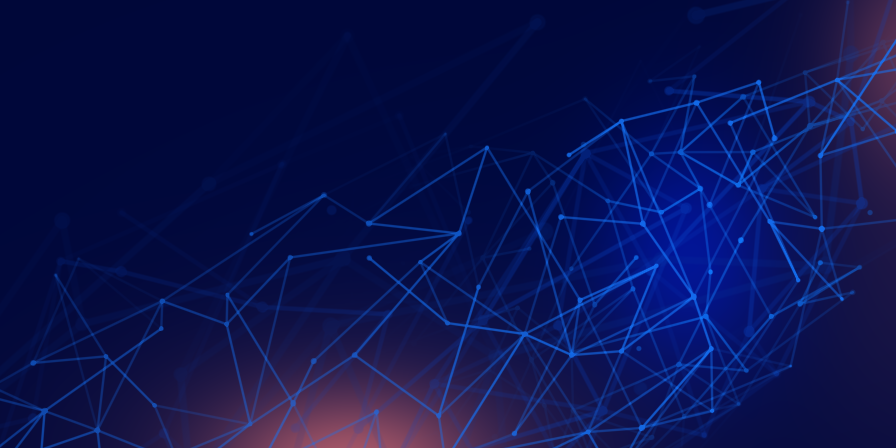
Write a WebGL 2 fragment shader that draws this background.

```glsl
#version 300 es
precision highp float;

uniform vec2 u_resolution;
out vec4 outColor;

// Steps from a cell to the cells it may be linked with
const vec2 LINKS[7] = vec2[7](
    vec2(1, 0), vec2(0, 1), vec2(1, 1), vec2(-1, 1),
    vec2(2, 1), vec2(1, 2), vec2(-1, 2));

float hash(vec2 p) {
    vec3 q = fract(p.xyx * vec3(0.1031, 0.1030, 0.0973));
    q += dot(q, q.yzx + 33.33);
    return fract((q.x + q.y) * q.z);
}

// Elliptical falloff, 1 at the centre
float glow(vec2 p, vec2 centre, vec2 radius) {
    vec2 d = (p - centre) / radius;
    return exp(-dot(d, d));
}

float segmentDistance(vec2 p, vec2 a, vec2 b) {
    vec2 ab = b - a;
    return length(p - a - ab * clamp(dot(p - a, ab) / dot(ab, ab), 0.0, 1.0));
}

// The net fills a rising band and leaves the lower right corner open
float density(vec2 p, float lift) {
    float upper = smoothstep(0.0, 0.12 + 0.5 * lift, 0.38 + lift + 0.34 * p.x - p.y);
    float lower = smoothstep(-0.04, 0.1, p.y - 0.9 * (p.x - 1.55));
    return upper * lower;
}

vec2 nodeAt(vec2 cell, float seed) {
    return cell + 0.12 + 0.76 * vec2(hash(cell + seed), hash(cell + seed + 71.7));
}

// Jittered grid of dots joined by random links
float plexus(vec2 p, float size, float width, float soft, float odds, float lift, float seed) {
    vec2 home = floor(p / size);
    float light = 0.0;
    for (int y = -2; y <= 0; y++) {
        for (int x = -2; x <= 1; x++) {
            vec2 cell = home + vec2(x, y);
            vec2 a = nodeAt(cell, seed) * size;
            float presence = density(a, lift);
            if (presence < 0.02) continue;

            // Dot
            float radius = width * (1.7 + 0.9 * hash(cell + seed + 13.0));
            light += presence * 0.8 * (1.0 - smoothstep(radius - soft, radius + soft, length(p - a)));

            // Links
            for (int k = 0; k < 7; k++) {
                float chance = hash(cell + seed + 19.3 * float(k + 1));
                if (chance > odds) continue;
                vec2 b = nodeAt(cell + LINKS[k], seed) * size;
                float d = segmentDistance(p, a, b);
                float line = 1.0 - smoothstep(width - soft, width + soft, d);
                float strength = mix(0.9, 0.3, chance / odds);
                light += line * strength * sqrt(presence * density(b, lift));
            }
        }
    }
    return min(light, 1.0);
}

void main() {
    vec2 p = gl_FragCoord.xy / u_resolution.y;
    float pixel = 1.0 / u_resolution.y;

    // Navy ground with a blue core
    vec3 color = vec3(0.0, 0.028, 0.225);
    color += vec3(0.0, 0.012, 0.04) * glow(p, vec2(1.3, 0.3), vec2(0.8, 0.4));
    color += vec3(0.0, 0.04, 0.33) * glow(p, vec2(1.54, 0.44), vec2(0.2, 0.27));

    // Warm light from below and from the right
    float warmth = 0.62 * glow(p, vec2(0.78, -0.05), vec2(0.29, 0.17));
    warmth += 0.2 * glow(p, vec2(0.82, -0.03), vec2(0.6, 0.3));
    warmth += 0.36 * glow(p, vec2(2.05, 0.88), vec2(0.18, 0.24));
    warmth += 0.14 * glow(p, vec2(2.08, 0.5), vec2(0.3, 0.55));
    color = mix(color, vec3(0.82, 0.42, 0.45), min(warmth, 1.0));

    // Nets from far and blurred to near and sharp
    float core = glow(p, vec2(1.62, 0.46), vec2(0.36, 0.4));
    float side = smoothstep(0.6, 1.6, p.x);
    float far = plexus(p, 0.34, 0.008, 0.003, 0.3, 0.36, 5.0);
    float middle = plexus(p, 0.23, 0.005, 0.0025, 0.25, 0.1, 37.0);
    float near = plexus(p, 0.15, 0.0026, pixel * 0.8, 0.28, 0.0, 113.0);
    float cluster = plexus(p, 0.125, 0.0026, pixel * 0.8, 0.28, 0.0, 211.0);

    color = mix(color, vec3(0.02, 0.22, 0.62), far * (0.14 + 0.1 * side));
    color = mix(color, vec3(0.03, 0.28, 0.80), middle * (0.18 + 0.22 * side));
    color = mix(color, vec3(0.08, 0.45, 0.97), near * (0.6 + 0.3 * side));
    color = mix(color, vec3(0.06, 0.48, 1.0), cluster * core * 0.95);

    outColor = vec4(color, 1.0);
}
```
